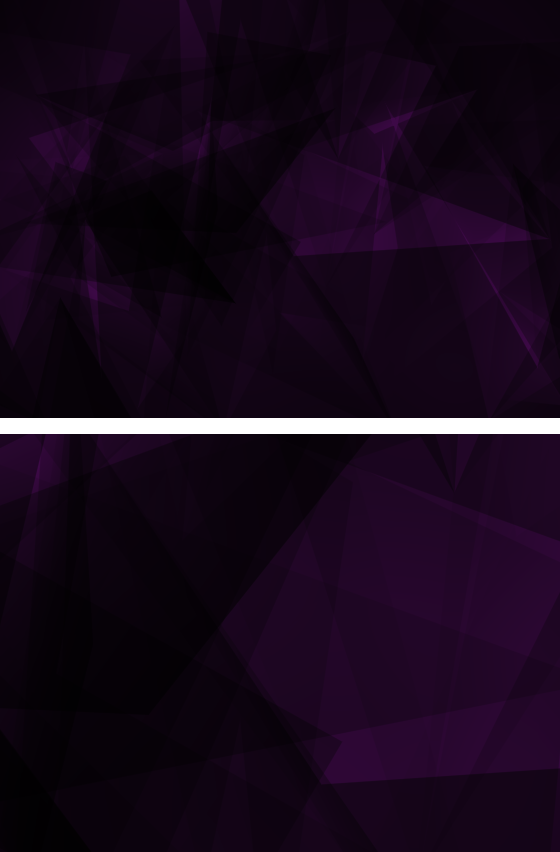
Top, the full canvas; bottom, a detail of the centre.
Write a WebGL 2 fragment shader that draws this background.

```glsl
#version 300 es
precision highp float;
precision highp int;
// Dark violet backdrop of overlapping translucent shards.
// Fans of triangles spring from scattered hubs; each shades linearly between
// three corner tones, and all tones add up as the exponent of the brightness.

uniform vec2 u_resolution;
out vec4 fragColor;

// Integer hash: three values in 0..1
vec3 hash3(uvec3 v) {
    v = v * 1664525u + 1013904223u;
    v.x += v.y * v.z; v.y += v.z * v.x; v.z += v.x * v.y;
    v ^= v >> 16u;
    v.x += v.y * v.z; v.y += v.z * v.x; v.z += v.x * v.y;
    return vec3(v >> 8u) / 16777216.0;
}

vec2 direction(float angle) {
    return vec2(cos(angle), sin(angle));
}

float cornerSlope(vec2 cell, vec2 offset) {
    float turn = hash3(uvec3(uvec2(cell), 77u)).x;
    return dot(direction(6.2832 * turn), offset);
}

float gradientNoise(vec2 p) {
    vec2 cell = floor(p), f = p - cell;
    vec2 s = f * f * f * (f * (f * 6.0 - 15.0) + 10.0);
    vec2 x = vec2(1.0, 0.0), y = vec2(0.0, 1.0);
    float low = mix(cornerSlope(cell, f), cornerSlope(cell + x, f - x), s.x);
    float high = mix(cornerSlope(cell + y, f - y), cornerSlope(cell + 1.0, f - 1.0), s.x);
    return mix(low, high, s.y);
}

// Signed distance of p from the line a-b, positive on its left
float side(vec2 a, vec2 b, vec2 p) {
    vec2 along = normalize(b - a), to = p - a;
    return along.x * to.y - along.y * to.x;
}

// Triangle in counterclockwise order, shaded between its corner tones
float shard(vec2 p, vec2 a, vec2 b, vec2 c, vec3 tones, float pixel) {
    vec3 dist = vec3(side(b, c, p), side(c, a, p), side(a, b, p));
    vec3 height = vec3(side(b, c, a), side(c, a, b), side(a, b, c));
    float inside = min(dist.x, min(dist.y, dist.z));
    float mask = smoothstep(-0.8, 0.8, inside / pixel);
    return mask * dot(clamp(dist / height, 0.0, 1.0), tones);
}

void main() {
    float pixel = 1.0 / u_resolution.y;
    float aspect = u_resolution.x * pixel;
    vec2 p = gl_FragCoord.xy * pixel;

    // Broad glow right of the centre, with soft uneven patches
    vec2 fromGlow = p / vec2(aspect, 1.0) - vec2(0.6, 0.42);
    float tone = 0.22 - 1.3 * dot(fromGlow, fromGlow);
    tone += 0.4 * gradientNoise(p * 2.2 + 5.0);

    for (uint i = 0u; i < 29u; i++) {
        // Evenly scattered hub, its fan mostly pointing up or down into the canvas
        vec2 spot = fract(vec2(0.7549, 0.5698) * float(i) + vec2(0.31, 0.62));
        vec2 hub = (spot * 1.1 - 0.05) * vec2(aspect, 1.0);
        vec3 aim = hash3(uvec3(i, 9u, 41u));
        float lean = aim.x * 2.0 - 1.0;
        float upright = aim.y < 1.3 - 1.6 * spot.y ? 1.5708 : -1.5708;
        float heading = upright + 1.1 * lean * abs(lean);

        for (uint j = 0u; j < 3u; j++) {
            vec3 form = hash3(uvec3(i, j, 3u));
            vec3 look = hash3(uvec3(i, j, 19u));
            vec3 corners = hash3(uvec3(i, j, 57u));
            float angle = heading + (form.x - 0.5) * 1.3;
            float halfOpening = 0.06 + 0.36 * look.x;
            vec2 right = hub + mix(0.25, 0.9, form.y) * direction(angle - halfOpening);
            vec2 left = hub + mix(0.25, 0.9, form.z) * direction(angle + halfOpening);
            float strength = mix(0.42, 0.84, look.y) * (look.z < 0.5 ? -1.0 : 1.0);
            tone += strength * shard(p, hub, right, left, corners * corners, pixel);
        }
    }

    // Brightness to violet, with green kept faint
    float violet = min(0.074 * exp(tone), 0.28);
    float green = min(0.2 * violet, 0.01 + 0.09 * violet);
    fragColor = vec4(0.86 * violet, green, violet, 1.0);
}
```
